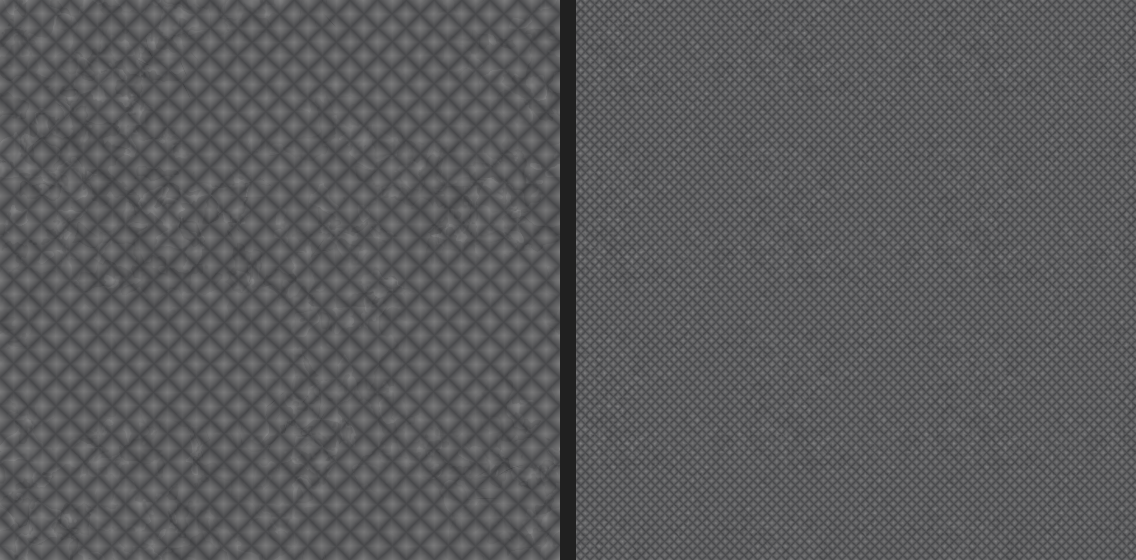
Left: one tile. Right: repeated 3 by 3.
A three.js fragment shader for this texture:

```glsl
// Grey quilted padding: soft diamond pillows, dark stitched valleys, scuffs and fine scratches.
varying vec2 vUv;

const float REPEATS = 20.0;          // diamonds across and down
const vec3 SEAM_COLOR = vec3(0.286, 0.288, 0.297);
const vec3 PILLOW_COLOR = vec3(0.472, 0.472, 0.475);
const float SEAM_SOFTNESS = 0.10;    // rounding of the valley, in half diamonds
const float PILLOW_CURVE = 0.68;     // below 1 rises quickly from the seam
const float ROUNDNESS = 0.25;        // 0 pyramid, 1 dome
const float SEAM_WOBBLE = 0.045;     // in diamonds
const float MOTTLE = 0.022;
const float SCUFF_LIGHT = 0.050;
const float SCUFF_DARK = 0.028;
const int CLUSTERS = 8;
const int SCRATCHES = 6;             // per cluster
const float CLUSTER_RADIUS = 0.045;
const float SCRATCH_WIDTH = 0.0013;
const float SCRATCH_DEPTH = 0.045;

float hash(vec2 p) {
  vec3 q = fract(vec3(p.xyx) * 0.1031);
  q += dot(q, q.yzx + 33.33);
  return fract((q.x + q.y) * q.z);
}

vec2 hash2(vec2 p) {
  return vec2(hash(p), hash(p + 57.3));
}

// Value noise that wraps after a whole number of cells.
float noise(vec2 uv, float cells, float seed) {
  vec2 p = uv * cells;
  vec2 i = floor(p);
  vec2 f = fract(p);
  f = f * f * (3.0 - 2.0 * f);
  vec2 lo = mod(i, cells) + seed;
  vec2 hi = mod(i + 1.0, cells) + seed;
  return mix(mix(hash(lo), hash(vec2(hi.x, lo.y)), f.x),
             mix(hash(vec2(lo.x, hi.y)), hash(hi), f.x), f.y);
}

float fbm(vec2 uv, float cells, float seed) {
  float sum = 0.0;
  float gain = 0.5;
  for (int i = 0; i < 4; i++) {
    sum += gain * noise(uv, cells, seed);
    cells *= 2.0;
    seed += 19.0;
    gain *= 0.5;
  }
  return sum / 0.9375;
}

// Height of the padding: 0 on the seams, 1 in the middle of a diamond.
float pillow(vec2 uv) {
  vec2 p = uv * REPEATS;
  vec2 d = 2.0 * abs(fract(vec2(p.x + p.y, p.x - p.y)) - 0.5);
  float h = mix(min(d.x, d.y), d.x * d.y, ROUNDNESS);
  h = sqrt(h * h + SEAM_SOFTNESS * SEAM_SOFTNESS) - SEAM_SOFTNESS;
  return pow(h / (sqrt(1.0 + SEAM_SOFTNESS * SEAM_SOFTNESS) - SEAM_SOFTNESS), PILLOW_CURVE);
}

// Flakes with one crisp edge that fade out on the other side.
float flakes(vec2 uv, float seed) {
  float n = fbm(uv, 26.0, seed);
  return smoothstep(0.56, 0.59, n) * (1.0 - smoothstep(0.59, 0.74, n));
}

// Thin bent strokes gathered in a few clusters, each with its own direction.
float scratches(vec2 uv) {
  float ink = 0.0;
  for (int c = 0; c < CLUSTERS; c++) {
    vec2 key = vec2(float(c) * 3.0 + 11.0, 7.0);
    vec2 center = hash2(key);
    float heading = 6.2832 * hash(key + 5.0);
    for (int s = 0; s < SCRATCHES; s++) {
      vec2 k = key + vec2(41.0, float(s) * 2.0 + 13.0);
      vec2 d = uv - center - (hash2(k) - 0.5) * 2.0 * CLUSTER_RADIUS;
      d -= floor(d + 0.5);
      float a = heading + (hash(k + 23.0) - 0.5) * 1.2;
      vec2 dir = vec2(cos(a), sin(a));
      float along = dot(d, dir);
      float bend = (hash(k + 31.0) - 0.5) * 12.0;
      float across = dot(d, vec2(-dir.y, dir.x)) - bend * along * along;
      float halfLength = mix(0.012, 0.04, hash(k + 43.0));
      float stroke = 1.0 - smoothstep(0.0, SCRATCH_WIDTH, abs(across));
      stroke *= 1.0 - smoothstep(0.4, 1.0, abs(along) / halfLength);
      ink = max(ink, stroke * mix(0.35, 1.0, hash(k + 67.0)));
    }
  }
  return ink * smoothstep(0.25, 0.6, noise(uv, 90.0, 71.0));
}

void main() {
  // Slightly uneven quilting
  vec2 wobble = vec2(noise(vUv, 30.0, 3.0), noise(vUv, 30.0, 47.0)) - 0.5;
  float height = pillow(vUv + wobble * SEAM_WOBBLE / REPEATS);
  vec3 color = mix(SEAM_COLOR, PILLOW_COLOR, height);

  // Mottling and scuffs, strongest in worn patches
  float worn = smoothstep(0.42, 0.68, fbm(vUv, 5.0, 83.0));
  vec2 warped = vUv + wobble * 0.018;
  color += MOTTLE * (fbm(vUv, 32.0, 109.0) - 0.5) * (0.7 + worn);
  color += SCUFF_LIGHT * flakes(warped, 131.0) * mix(0.15, 1.0, worn) * (0.4 + 0.6 * height);
  color -= SCUFF_DARK * flakes(warped, 211.0) * mix(0.2, 1.0, worn);

  // Scratches
  color -= SCRATCH_DEPTH * scratches(vUv);

  gl_FragColor = vec4(color, 1.0);
}
```
